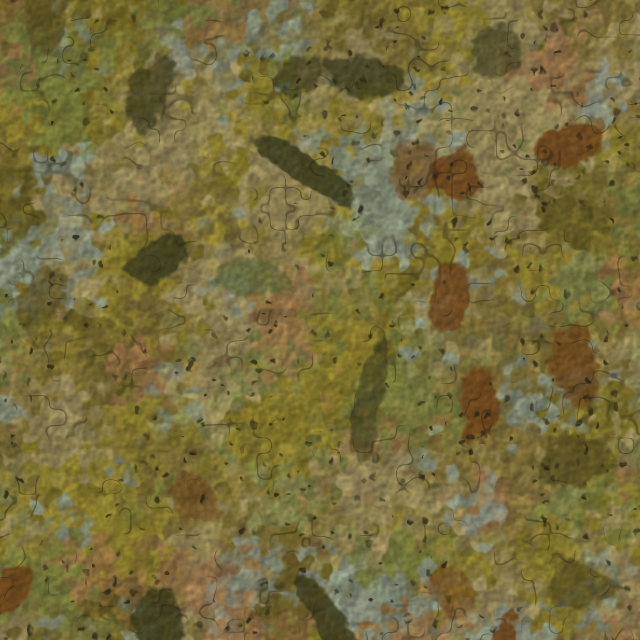
Reproduce this texture procedurally as a Shadertoy shader.

```glsl
const vec3 OCHRE  = vec3(0.46, 0.40, 0.20);
const vec3 OLIVE  = vec3(0.39, 0.35, 0.14);
const vec3 YELLOW = vec3(0.52, 0.47, 0.16);
const vec3 BEIGE  = vec3(0.56, 0.51, 0.35);
const vec3 GREEN  = vec3(0.41, 0.45, 0.23);
const vec3 BLUE   = vec3(0.49, 0.53, 0.47);
const vec3 PINK   = vec3(0.55, 0.40, 0.26);
const vec3 RUST   = vec3(0.41, 0.26, 0.10);
const vec3 MOSS   = vec3(0.23, 0.23, 0.11);
const vec3 SPECK  = vec3(0.13, 0.12, 0.06);

const float PATCH_SCALE = 9.0;    // colour patches across the canvas
const float DAB_SCALE   = 62.0;   // small paint dabs across the canvas
const float BLOB_SCALE  = 6.0;    // cells holding one large shape each
const float BLOB_SHARE  = 0.72;
const float SPECK_SCALE = 44.0;
const float SPECK_SHARE = 0.26;
const float RELIEF      = 0.16;
const float GRAIN       = 0.10;

vec3 hash3(vec2 p) {
    vec3 q = fract(p.xyx * vec3(0.1031, 0.1030, 0.0973));
    q += dot(q, q.yxz + 33.33);
    return fract((q.xxy + q.yzz) * q.zyx);
}

float noise(vec2 p) {
    vec2 i = floor(p), f = fract(p);
    f = f * f * (3.0 - 2.0 * f);
    return mix(mix(hash3(i).x, hash3(i + vec2(1, 0)).x, f.x),
               mix(hash3(i + vec2(0, 1)).x, hash3(i + vec2(1, 1)).x, f.x), f.y);
}

float fbm(vec2 p) {
    float sum = 0.0, amp = 0.533;
    for (int i = 0; i < 4; i++) {
        sum += amp * noise(p);
        p = mat2(1.6, 1.2, -1.2, 1.6) * p + 17.3;
        amp *= 0.5;
    }
    return sum;
}

// Broad patches of pigment
vec3 groundColor(vec2 uv) {
    vec2 p = uv * PATCH_SCALE;
    vec3 c = mix(OLIVE, OCHRE, smoothstep(0.32, 0.52, fbm(p + 3.0)));
    c = mix(c, YELLOW, 0.85 * smoothstep(0.45, 0.62, fbm(p * 0.8 + 21.0)));
    c = mix(c, BEIGE, 0.85 * smoothstep(0.49, 0.66, fbm(p + 47.0)));
    c = mix(c, GREEN, 0.7 * smoothstep(0.57, 0.68, fbm(p + 71.0)));
    c = mix(c, PINK, 0.7 * smoothstep(0.60, 0.72, fbm(p + 93.0)));
    return mix(c, BLUE, 0.85 * smoothstep(0.63, 0.72, fbm(p * 1.2 + 118.0)));
}

// Soft cellular dabs, each taking its colour from a shifted place
vec3 dabColor(vec2 uv) {
    vec2 p = uv * DAB_SCALE, cell = floor(p);
    vec3 sum = vec3(0.0);
    float total = 0.0;
    for (int y = -1; y <= 1; y++)
    for (int x = -1; x <= 1; x++) {
        vec2 id = cell + vec2(x, y);
        vec3 h = hash3(id + 200.0);
        vec2 center = id + h.xy;
        vec2 d = p - center;
        float weight = exp(-7.0 * dot(d, d));
        vec2 shift = (hash3(id + 411.0).xy - 0.5) * 0.07;
        sum += weight * groundColor(center / DAB_SCALE + shift) * (0.88 + 0.24 * h.z);
        total += weight;
    }
    return sum / total;
}

// Large ragged ellipses and slanted strokes
vec3 addBlobs(vec3 c, vec2 uv) {
    vec2 p = uv * BLOB_SCALE, cell = floor(p);
    float ragged = (fbm(uv * 26.0) - 0.5) * 0.9 + (noise(uv * 110.0) - 0.5) * 0.22;
    for (int y = -1; y <= 1; y++)
    for (int x = -1; x <= 1; x++) {
        vec2 id = cell + vec2(x, y);
        vec3 place = hash3(id + 31.0), form = hash3(id + 67.0), kind = hash3(id + 89.0);
        if (kind.x > BLOB_SHARE) continue;
        float angle = (form.x - 0.5) * 3.1416;
        float s = sin(angle), k = cos(angle);
        vec2 d = mat2(k, -s, s, k) * (p - id - 0.1 - 0.8 * place.xy);
        vec2 radius = form.z > 0.8 ? vec2(0.60, 0.13)
                                   : vec2(mix(0.24, 0.42, form.y), mix(0.16, 0.27, form.z));
        float edge = length(d / radius) - 1.0 + ragged;
        vec3 tint = kind.y < 0.42 ? MOSS : kind.y < 0.74 ? RUST
                  : kind.y < 0.87 ? OLIVE * 0.85 : GREEN * 0.85;
        float cover = mix(0.5, 0.92, kind.z) * smoothstep(0.12, -0.14, edge);
        c = mix(c, tint, cover);
    }
    return c;
}

// Small dark pits, gathered in loose groups
float specks(vec2 uv) {
    vec2 p = uv * SPECK_SCALE, cell = floor(p);
    p += (vec2(noise(uv * 130.0), noise(uv * 130.0 + 50.0)) - 0.5) * 0.35;
    float share = SPECK_SHARE * smoothstep(0.25, 0.65, noise(uv * 8.0 + 5.0)) * 1.5;
    float mark = 0.0;
    for (int y = -1; y <= 1; y++)
    for (int x = -1; x <= 1; x++) {
        vec2 id = cell + vec2(x, y);
        vec3 h = hash3(id + 307.0), g = hash3(id + 509.0);
        vec2 d = (p - id - h.xy) * vec2(1.0, mix(0.55, 1.3, g.x));
        float dotMask = smoothstep(0.10, -0.08, length(d) - mix(0.08, 0.19, g.y));
        mark = max(mark, dotMask * step(h.z, share) * mix(0.45, 1.0, g.z));
    }
    return mark;
}

float surface(vec2 uv) {
    return fbm(uv * 52.0) + 0.35 * noise(uv * 150.0);
}

void mainImage(out vec4 fragColor, in vec2 fragCoord) {
    vec2 uv = fragCoord / iResolution.y;
    vec2 wobble = vec2(noise(uv * 70.0), noise(uv * 70.0 + 33.0)) - 0.5;
    vec3 c = addBlobs(dabColor(uv + wobble * 0.012), uv);

    // Relief lit from the upper left, then fine grain
    float slope = surface(uv) - surface(uv + vec2(-0.004, 0.004));
    c *= 1.0 + RELIEF * clamp(slope * 2.5, -1.0, 1.0);
    c *= 1.0 + GRAIN * (noise(uv * 190.0) + noise(uv * 95.0 + 9.0) - 1.0);

    // Thin curling cracks and dark pits
    float crack = smoothstep(0.07, 0.0, abs(noise(uv * 46.0 + 81.0) - 0.5));
    crack *= smoothstep(0.52, 0.72, noise(uv * 24.0 + 140.0));
    c = mix(c, SPECK, 0.38 * crack);
    c = mix(c, SPECK, 0.8 * specks(uv));
    fragColor = vec4(c, 1.0);
}
```
